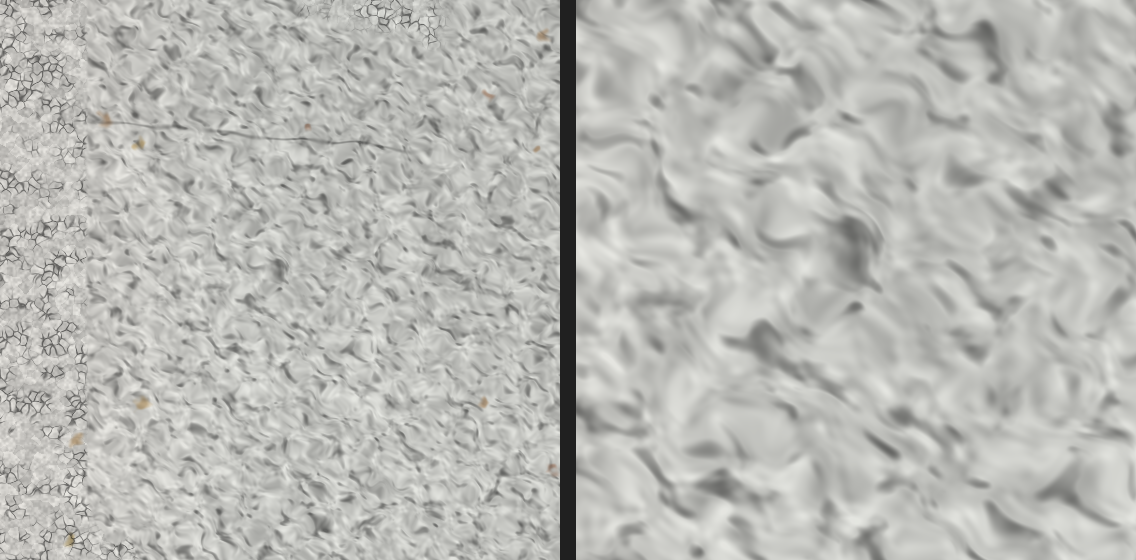
Left, the full canvas; right, a detail of the centre.
Write a WebGL 2 fragment shader that draws this texture.

```glsl
#version 300 es
precision highp float;
// Weathered pale granite: soft slanted grains, crisp pebbly areas, a thin crack and rust stains.
uniform vec2 u_resolution;
out vec4 fragColor;

float hash(vec2 p) {
  return fract(sin(dot(p, vec2(127.1, 311.7))) * 43758.5453);
}

vec2 hash2(vec2 p) {
  return vec2(hash(p), hash(p + 57.3));
}

float noise(vec2 p) {
  vec2 cell = floor(p), f = fract(p);
  f = f * f * (3.0 - 2.0 * f);
  return mix(mix(hash(cell), hash(cell + vec2(1, 0)), f.x),
             mix(hash(cell + vec2(0, 1)), hash(cell + vec2(1, 1)), f.x), f.y);
}

// Cellular grains: x = distance to the gap, y = random value of the grain
vec2 grains(vec2 p) {
  vec2 cell = floor(p), f = fract(p);
  float nearest = 8.0, second = 8.0, id = 0.0;
  for (int j = -1; j <= 1; j++) {
    for (int i = -1; i <= 1; i++) {
      vec2 o = vec2(i, j);
      float d = length(o + hash2(cell + o) - f);
      if (d < nearest) {
        second = nearest;
        nearest = d;
        id = hash(cell + o + 19.7);
      } else {
        second = min(second, d);
      }
    }
  }
  return vec2(second - nearest, id);
}

// Soft grains and dark pits, stretched along the falling diagonal
float softStone(vec2 uv) {
  vec2 warp = vec2(noise(uv * 38.0), noise(uv * 38.0 + 40.0)) - 0.5;
  vec2 p = uv + warp * 0.018;
  vec2 q = vec2(dot(p, vec2(0.82, -0.57)), dot(p, vec2(0.57, 0.82)));
  float grain = 0.6 * noise(q * vec2(62, 98)) + 0.4 * noise(q * vec2(125, 180) + 31.0);
  float pit = 0.8 * noise(q * vec2(58, 106) + 73.0) + 0.2 * noise(q * vec2(140, 190) + 11.0);
  return 0.768 + 0.31 * (grain - 0.5) - 0.3 * smoothstep(0.54, 0.98, pit);
}

// Crisp rounded grains with dark broken gaps
float crispStone(vec2 uv) {
  vec2 warp = vec2(noise(uv * 90.0), noise(uv * 90.0 + 25.0)) - 0.5;
  vec2 g = grains((uv + warp * 0.009) * 68.0);
  float gap = 1.0 - smoothstep(0.0, 0.28, g.x);
  float broken = smoothstep(0.35, 0.8, noise(uv * 48.0 + 9.0));
  float rough = noise(uv * 150.0) + noise(uv * 240.0 + 5.0) - 1.0;
  return 0.772 + 0.12 * (g.y - 0.5) + 0.11 * rough - 0.36 * gap * broken;
}

void main() {
  vec2 uv = gl_FragCoord.xy / u_resolution;
  float wobble = noise(uv * 30.0) - 0.5;

  // Crisp areas: left strip widening at the foot, and a wedge at the top
  float stripEdge = 0.155 + 0.09 * smoothstep(0.1, 0.0, uv.y + 0.05 * wobble);
  float strip = 1.0 - smoothstep(-0.004, 0.004, uv.x - stripEdge);
  float wedge = smoothstep(-0.008, 0.012, uv.y - 1.08 + 0.21 * uv.x + 0.02 * wobble)
              * smoothstep(0.5, 0.58, uv.x) * smoothstep(0.81, 0.77, uv.x);
  float tone = mix(softStone(uv), crispStone(uv), max(strip, wedge));

  // Broad mottling, a little darker towards the upper right
  float mottle = noise(uv * 6.0) + 0.5 * noise(uv * 14.0 + 3.0) - 0.75;
  tone += 0.03 * mottle - 0.03 * (uv.x + uv.y - 1.0) * (1.0 - wedge);

  // Thin uneven crack
  float crackY = 0.805 - 0.1 * uv.x + 0.012 * (noise(vec2(uv.x * 22.0, 4.0)) - 0.5);
  float width = 0.003 + 0.005 * noise(vec2(uv.x * 35.0, 8.0));
  float crack = smoothstep(width, 0.0, abs(uv.y - crackY));
  crack *= smoothstep(0.14, 0.2, uv.x) * smoothstep(0.82, 0.7, uv.x);
  tone -= 0.22 * crack * (0.3 + 0.7 * noise(uv * vec2(28, 60) + 2.0));

  // Faint warmth on the left, cooler on the right
  vec3 colour = clamp(tone, 0.38, 0.9) * mix(vec3(1.005, 0.995, 0.973), vec3(0.995, 1.0, 0.978), smoothstep(0.0, 0.5, uv.x));

  // Scattered rust and ochre stains
  for (int i = 0; i < 11; i++) {
    vec2 seed = vec2(float(i), 6.4);
    vec2 d = uv - hash2(seed);
    d += 0.016 * (vec2(noise(uv * 80.0), noise(uv * 80.0 + 17.0)) - 0.5);
    float size = 0.009 + 0.009 * hash(seed + 3.1);
    float stain = smoothstep(size, size * 0.2, length(d * vec2(1.0, 0.8 + 0.6 * hash(seed + 8.2))));
    vec3 tint = mix(vec3(0.83, 0.66, 0.58), vec3(0.88, 0.78, 0.54), hash(seed + 5.5));
    colour *= mix(vec3(1.0), tint, 0.8 * stain);
  }
  fragColor = vec4(colour, 1.0);
}
```
